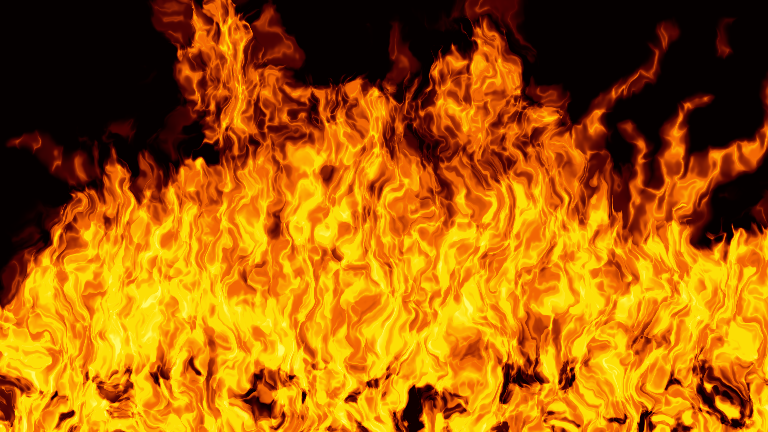
Give the GLSL for this texture, as a WebGL 1 fragment shader.

```glsl
precision highp float;
uniform vec2 u_resolution;

float hash(vec2 p) {
  vec3 q = fract(p.xyx * 0.1031);
  q += dot(q, q.yzx + 33.33);
  return fract((q.x + q.y) * q.z);
}

float noise(vec2 p) {
  vec2 i = floor(p), f = fract(p);
  f = f * f * (3.0 - 2.0 * f);
  return mix(mix(hash(i), hash(i + vec2(1, 0)), f.x),
             mix(hash(i + vec2(0, 1)), hash(i + vec2(1, 1)), f.x), f.y);
}

float fbm(vec2 p) {
  float sum = 0.0, amp = 0.52;
  for (int i = 0; i < 5; i++) {
    sum += amp * noise(p);
    p = mat2(1.7, 0.9, -0.9, 1.7) * p + 7.3;
    amp *= 0.5;
  }
  return sum;
}

// Thin bright strands along the mid level of the noise
float strands(vec2 p) {
  float n = 0.7 * noise(p) + 0.3 * noise(p * 2.1 + 9.0);
  return pow(1.0 - abs(2.0 * n - 1.0), 4.0);
}

// Staggered columns of curved, tapering tongues lit on one side
float licks(vec2 p, float seed) {
  p.y += 7.0 * hash(vec2(floor(p.x), seed));
  vec2 f = fract(p);
  float r = hash(floor(p) + seed);
  float side = f.x - 0.5 - (r - 0.5) * 0.6 * sin(f.y * 4.0 + r * 6.0);
  float w = 0.7 * sqrt(f.y) * (1.0 - f.y);
  return smoothstep(0.0, 0.06, w - abs(side))
       * (0.1 + 0.9 * smoothstep(-w - 0.01, w + 0.01, side * sign(r - 0.5)));
}

// Tapering S-curve from a to b, positive inside
float streamer(vec2 p, vec2 a, vec2 b, float bend, float w) {
  float len = length(b - a);
  vec2 d = (b - a) / len, r = p - a;
  float t = dot(r, d) / len, tc = clamp(t, 0.0, 1.0);
  float s = dot(r, vec2(-d.y, d.x)) - bend * sin(6.283 * tc);
  return w * (1.0 - 0.7 * tc) - length(vec2(s, (t - tc) * len));
}

float pocket(vec2 p, vec2 c, vec2 r) {
  vec2 d = (p - c) / r;
  return exp(-dot(d, d));
}

float crest(float x) {
  float peak = (x - 1.14) / 0.07;
  return 0.29 + 0.31 * smoothstep(-0.04, 0.24, x) + 0.23 * smoothstep(0.48, 0.6, x)
       - 0.13 * smoothstep(1.22, 1.32, x) - 0.2 * smoothstep(1.28, 1.5, x)
       - 0.06 * smoothstep(1.5, 1.78, x) + 0.12 * exp(-peak * peak);
}

vec3 fireColor(float h) {
  vec3 c = mix(vec3(0.02, 0.0, 0.0), vec3(0.30, 0.01, 0.01), smoothstep(0.03, 0.22, h));
  c = mix(c, vec3(0.64, 0.17, 0.01), smoothstep(0.2, 0.38, h));
  c = mix(c, vec3(0.95, 0.40, 0.01), smoothstep(0.34, 0.52, h));
  c = mix(c, vec3(0.99, 0.66, 0.01), smoothstep(0.54, 0.72, h));
  c = mix(c, vec3(0.99, 0.87, 0.02), smoothstep(0.7, 0.86, h));
  return mix(c, vec3(1.0, 0.97, 0.4), smoothstep(1.0, 1.3, h));
}

void main() {
  vec2 p = gl_FragCoord.xy / u_resolution.y;
  // Turbulent coordinates
  vec2 swirl = vec2(fbm(p * vec2(8, 6)), fbm(p * vec2(8, 6) + 31.0)) - 0.5;
  vec2 fine = vec2(noise(p * 30.0), noise(p * 30.0 + 17.0)) - 0.5;
  vec2 q = p + 0.15 * swirl + 0.02 * fine;
  vec2 s = p + 0.08 * swirl + 0.02 * fine;

  // Main body and the leaning plume
  float depth = crest(s.x) - s.y;
  depth = max(depth, streamer(s, vec2(0.67, 0.66), vec2(0.47, 0.91), 0.01, 0.17));
  depth = max(depth, streamer(s, vec2(0.60, 0.78), vec2(0.52, 0.98), 0.02, 0.1));
  float ragged = depth + 0.2 * (fbm(q * vec2(18, 8)) - 0.5) + 0.05 * (strands(q * vec2(36, 18)) - 0.4);
  float mask = smoothstep(-0.02, 0.05, ragged);

  // Interior heat, from broad to fine
  float heat = mix(0.44, 0.6, 1.0 - smoothstep(0.36, 0.76, p.y));
  heat += 0.6 * (fbm(q * vec2(14, 8) + 4.0) - 0.5);
  heat += 0.22 * (strands(q * vec2(21, 8)) - 0.35);
  heat += 0.24 * (strands(q * vec2(38, 17) + 5.0) - 0.35);
  heat += 0.22 * (strands(q * vec2(66, 32) + 11.0) - 0.35);
  heat += 0.2 * (fbm(q * vec2(50, 30) + 23.0) - 0.5);
  float low = 1.0 - 0.65 * smoothstep(0.3, 0.75, p.y);
  heat += low * (0.24 * licks(q * vec2(12, 6), 3.0) + 0.26 * licks(q * vec2(21, 11) + 0.4, 8.0));
  heat += 0.1 * smoothstep(0.02, 0.25, depth) - 0.06;

  // Dark gaps
  heat -= 0.42 * pocket(s, vec2(0.95, 0.65), vec2(0.08, 0.04));
  heat -= 0.6 * pocket(s, vec2(0.745, 0.60), vec2(0.018, 0.024));
  heat -= 0.35 * pocket(s, vec2(0.88, 0.55), vec2(0.022, 0.028));
  heat -= 0.15 * pocket(s, vec2(1.13, 0.58), vec2(0.14, 0.09));
  heat -= 0.6 * smoothstep(0.54, 0.7, fbm(q * vec2(17, 20) + 50.0)) * (1.0 - smoothstep(0.08, 0.26, p.y));
  heat += 0.25 * smoothstep(-0.004, 0.012, streamer(s, vec2(0.76, 0.435), vec2(0.825, 0.57), 0.012, 0.018));
  heat = max(heat, 0.08) * mask;

  // Loose streamers, brighter on the right
  float loose = streamer(s, vec2(1.54, 0.43), vec2(1.82, 0.82), 0.03, 0.06);
  loose = max(loose, streamer(s, vec2(1.50, 0.52), vec2(1.63, 0.78), -0.025, 0.045));
  loose = max(loose, streamer(s, vec2(1.53, 0.42), vec2(1.46, 0.71), 0.02, 0.035));
  loose = max(loose, streamer(s, vec2(1.32, 0.64), vec2(1.46, 0.82), -0.02, 0.04));
  loose = max(loose, streamer(s, vec2(1.60, 0.38), vec2(1.645, 0.54), 0.01, 0.035));
  loose = max(loose, streamer(s, vec2(0.44, 0.80), vec2(0.44, 1.02), 0.025, 0.035));
  float faint = streamer(s, vec2(1.43, 0.80), vec2(1.58, 0.93), -0.015, 0.025);
  faint = max(faint, streamer(s, vec2(1.69, 0.88), vec2(1.70, 0.95), 0.0, 0.014));
  faint = max(faint, streamer(s, vec2(0.18, 0.60), vec2(0.04, 0.66), 0.015, 0.03));
  float grain = strands(q * vec2(34, 20) + 2.0);
  heat = max(heat, smoothstep(-0.02, 0.025, loose) * (0.28 + 0.42 * grain));
  heat = max(heat, smoothstep(-0.02, 0.016, faint) * (0.16 + 0.28 * grain));

  // Dim red vapour around the rim
  float vapour = smoothstep(-0.2, 0.0, depth) * smoothstep(0.42, 0.66, fbm(q * vec2(14, 10) + 70.0));
  gl_FragColor = vec4(fireColor(max(heat, vapour * (0.2 + 0.2 * grain))), 1.0);
}
```
